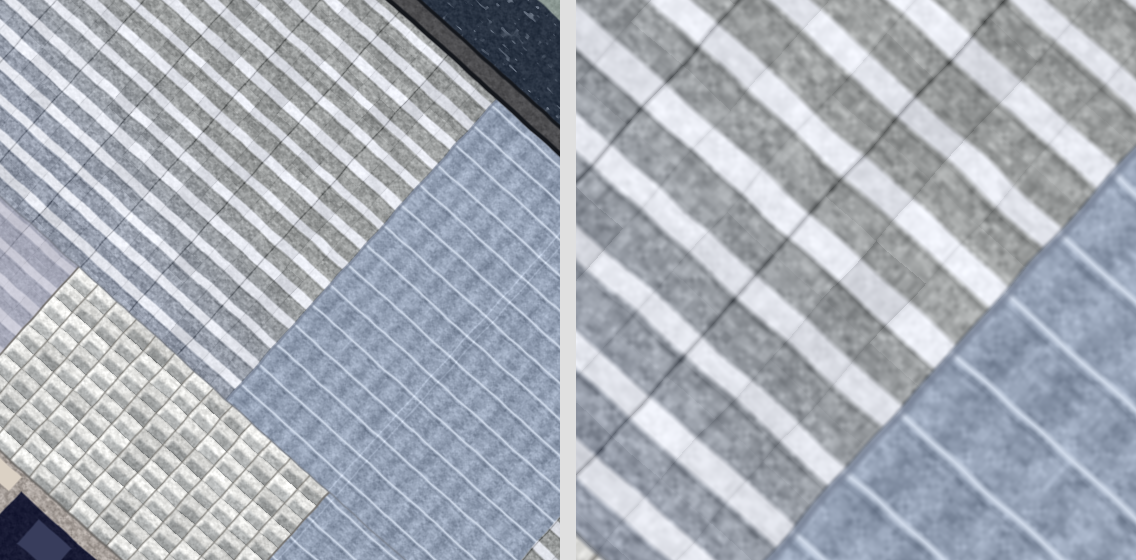
Left: the whole. Right: its middle third, enlarged.
Give the GLSL for this texture, as a Shadertoy shader.

```glsl
float hash(vec2 p) {
    vec3 q = fract(vec3(p.xyx) * 0.1031);
    q += dot(q, q.yzx + 33.33);
    return fract((q.x + q.y) * q.z);
}

float noise(vec2 p) {
    vec2 i = floor(p), f = fract(p);
    f = f * f * (3.0 - 2.0 * f);
    return mix(mix(hash(i), hash(i + vec2(1, 0)), f.x),
               mix(hash(i + vec2(0, 1)), hash(i + vec2(1, 1)), f.x), f.y);
}

float edgeSoftness() { return max(0.0022, 0.8 / iResolution.y); }

// 1 where x is beyond the edge
float beyond(float x, float edge) {
    float s = edgeSoftness();
    return smoothstep(edge - s, edge + s, x);
}

// Distance to the nearest multiple of a period
float gridDist(float x, float period) {
    return abs(fract(x / period + 0.5) - 0.5) * period;
}

float line(float dist, float halfWidth) { return 1.0 - beyond(dist, halfWidth); }

float box(vec2 p, vec2 lo, vec2 hi) {
    vec2 d = abs(p - 0.5 * (lo + hi)) - 0.5 * (hi - lo);
    return line(max(d.x, d.y), 0.0);
}

const float PITCH = 0.0478;

// Broad white ribs between grey troughs
vec3 ribbedRoof(vec2 p, float grain) {
    float row = (p.y + 0.108) / PITCH;
    vec2 cell = vec2(floor((p.x - 0.777) / 0.039), floor(row + 0.5));
    float tone = hash(cell + 70.0);
    float tint = smoothstep(-0.15, 0.2, p.y - 0.3 * p.x + 0.1);
    vec3 trough = mix(vec3(0.60, 0.61, 0.61), vec3(0.58, 0.61, 0.67), tint);
    trough += 0.26 * (grain - 0.5) + 0.08 * (tone - 0.5);
    vec3 rib = vec3(0.89, 0.90, 0.93) + 0.12 * (tone - 0.55) + 0.1 * (grain - 0.5);
    float d = gridDist(p.y + 0.108, PITCH);
    float width = 0.0085 + 0.0025 * (hash(vec2(cell.y, 9.0)) - 0.5);
    vec3 col = mix(trough, rib, line(d, width));
    // Overlap shadow, thin seam and sheet joints
    col -= 0.09 * line(abs(fract(row) * PITCH - 0.0115), 0.0009);
    col -= 0.08 * line(gridDist(p.x - 0.777, 0.039), 0.0007);
    col -= 0.17 * line(gridDist(p.x - 0.777, 0.117), 0.001);
    return col;
}

// Blue sheets with narrow bright seams
vec3 seamedRoof(vec2 p, float grain) {
    float y = p.y + 0.017;
    vec2 cell = vec2(p.x / 0.039, floor(y / PITCH));
    float patches = 0.5 + 0.5 * sin(6.2832 * cell.x + 1.2 * hash(cell.yy + 5.0));
    vec3 col = vec3(0.575, 0.625, 0.705) + 0.20 * (grain - 0.5);
    col += 0.075 * (patches - 0.5) + 0.05 * (noise(p * 30.0) - 0.5);
    col -= 0.07 * line(abs(fract(y / PITCH) - 0.12) * PITCH, 0.0015);
    col = mix(col, vec3(0.83, 0.87, 0.93), 0.9 * line(gridDist(y, PITCH), 0.0018));
    col += 0.10 * line(abs(abs(p.x - 1.03) - 0.008), 0.0012);
    return col;
}

// Pale panels in a dark grid
vec3 panelRoof(vec2 p, float grain) {
    vec2 size = vec2(0.0463, 0.034);
    vec2 g = (p - vec2(0.423, 0.26)) / size;
    vec2 f = fract(g);
    float tone = hash(floor(g) + 40.0);
    float shade = smoothstep(0.40, 0.62, f.y) * smoothstep(0.08, 0.25, f.x);
    vec3 col = mix(vec3(0.89, 0.89, 0.88), vec3(0.66, 0.67, 0.67), shade);
    col += 0.14 * (tone - 0.5) + 0.22 * (grain - 0.5);
    col -= 0.15 * line(gridDist(g.y * size.y, size.y), 0.001);
    return mix(col, vec3(0.48, 0.47, 0.45), 0.85 * line(gridDist(g.x * size.x, size.x), 0.0012));
}

void mainImage(out vec4 fragColor, in vec2 fragCoord) {
    vec2 st = fragCoord / iResolution.xy;
    st.y = 1.0 - st.y;
    // x runs along the ribs, y across them
    vec2 p = vec2(0.743 * st.x + 0.669 * st.y, -0.669 * st.x + 0.743 * st.y);
    p += 0.0025 * (vec2(noise(st * 35.0), noise(st * 35.0 + 50.0)) - 0.5);
    float grain = 0.6 * noise(p * vec2(150.0, 210.0)) + 0.4 * noise(p * 330.0 + 90.0);

    // Upper roofs
    vec3 ribs = ribbedRoof(p, grain), seams = seamedRoof(p, grain);
    float blue = beyond(p.x, 0.777) * (1.0 - beyond(p.x, 1.36));
    vec3 col = mix(ribs, seams, blue);
    col = mix(col, vec3(0.46, 0.50, 0.58), 0.7 * line(abs(p.x - 0.779), 0.002));

    // Lower roofs
    vec3 lilac = mix(ribs, vec3(0.69, 0.68, 0.75), 0.5);
    vec3 lower = mix(lilac, panelRoof(p, grain), beyond(p.x, 0.423));
    lower = mix(lower, seams, beyond(p.x, 1.025));
    lower = mix(lower, vec3(0.40, 0.38, 0.36), 0.8 * line(min(abs(p.x - 0.423), abs(p.x - 1.025)), 0.0013));
    col = mix(col, lower, beyond(p.y, 0.26));
    col = mix(col, vec3(0.45, 0.47, 0.51), 0.7 * line(abs(p.y - 0.26), 0.0013));

    // Ground with a pale crate and a dark vehicle
    vec3 ground = vec3(0.66, 0.63, 0.61) + 0.3 * (grain - 0.5);
    ground = mix(ground, vec3(0.86, 0.82, 0.77), box(p, vec2(0.545, 0.607), vec2(0.598, 0.642)));
    ground = mix(ground, vec3(0.09, 0.10, 0.20) + 0.08 * (grain - 0.5), box(p, vec2(0.615, 0.628), vec2(0.80, 0.80)));
    ground = mix(ground, vec3(0.22, 0.24, 0.36), box(p, vec2(0.672, 0.642), vec2(0.75, 0.70)));
    col = mix(col, ground, beyond(p.y, 0.598));
    col = mix(col, vec3(0.36, 0.35, 0.34), 0.7 * line(abs(p.y - 0.598), 0.002));

    // Wall, water and far bank
    float away = -p.y;
    vec3 wall = vec3(0.30, 0.30, 0.31) + 0.12 * (grain - 0.5);
    wall = mix(wall, vec3(0.08, 0.09, 0.11), line(min(abs(away - 0.465), abs(away - 0.501)), 0.004));
    vec3 water = vec3(0.16, 0.20, 0.26) + 0.12 * (grain - 0.5);
    water += 0.35 * smoothstep(0.76, 0.95, noise(p * vec2(90.0, 190.0))) * noise(p * 14.0);
    vec3 bank = vec3(0.55, 0.60, 0.58) + 0.15 * (grain - 0.5);
    col = mix(col, wall, beyond(away, 0.461));
    col = mix(col, water, beyond(away, 0.503));
    col = mix(col, bank, beyond(away, 0.642));

    fragColor = vec4(clamp(col, 0.0, 1.0), 1.0);
}
```
